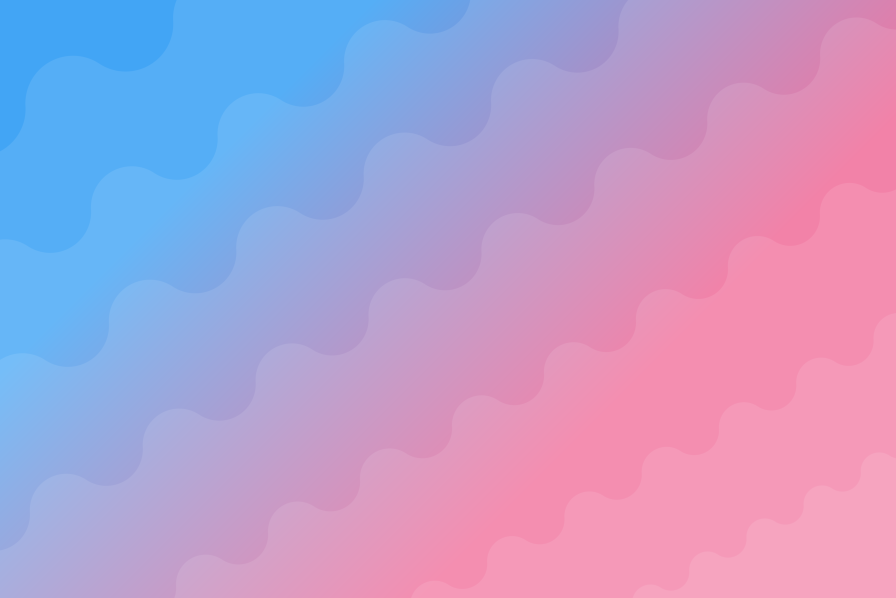
This background is drawn by a WebGL 1 fragment shader. Its source:

```glsl
precision highp float;

uniform vec2 u_resolution;

// Signed distance to a chain of circular arcs that bulge up and down in turn;
// negative below the chain. Arcs are 2 units wide, with centres half a unit off the axis.
float arcWave(vec2 p) {
  float side = mod(p.x, 4.0) < 2.0 ? -1.0 : 1.0;
  vec2 local = vec2(mod(p.x, 2.0) - 1.0, max(side * p.y + 0.5, 0.0));
  return side * (length(local) - sqrt(1.25));
}

void main() {
  float pixel = 1.0 / u_resolution.y;
  vec2 p = gl_FragCoord.xy * pixel;
  p.y = 1.0 - p.y;

  // Diagonal gradient from the upper left
  vec3 blue = vec3(0.259, 0.647, 0.961);
  vec3 pink = vec3(0.925, 0.251, 0.478);
  float blend = clamp((p.x + p.y - 0.625) / 1.075, 0.0, 1.0);
  vec3 color = mix(blue, pink, blend);

  // Axes along and across the waves, which climb at 30 degrees
  float along = dot(p, vec2(0.866, -0.5));
  float across = dot(p, vec2(0.5, 0.866));

  // Each wave: start along, offset across, half arc width
  vec3 waves[7];
  waves[0] = vec3(0.0906, 0.1752, 0.0713);
  waves[1] = vec3(0.3232, 0.3796, 0.0611);
  waves[2] = vec3(0.2564, 0.5592, 0.0615);
  waves[3] = vec3(0.5958, 0.7670, 0.0545);
  waves[4] = vec3(0.5641, 0.9960, 0.0444);
  waves[5] = vec3(0.6082, 1.2220, 0.0373);
  waves[6] = vec3(0.6863, 1.4033, 0.0276);

  // Stack translucent white layers, one below each wave
  for (int i = 0; i < 7; i++) {
    vec3 wave = waves[i];
    vec2 q = vec2(along - wave.x, wave.y - across) / wave.z;
    float edge = arcWave(q) * wave.z;
    float cover = 1.0 - smoothstep(-0.7 * pixel, 0.7 * pixel, edge);
    color = mix(color, vec3(1.0), 0.1 * cover);
  }

  gl_FragColor = vec4(color, 1.0);
}
```
